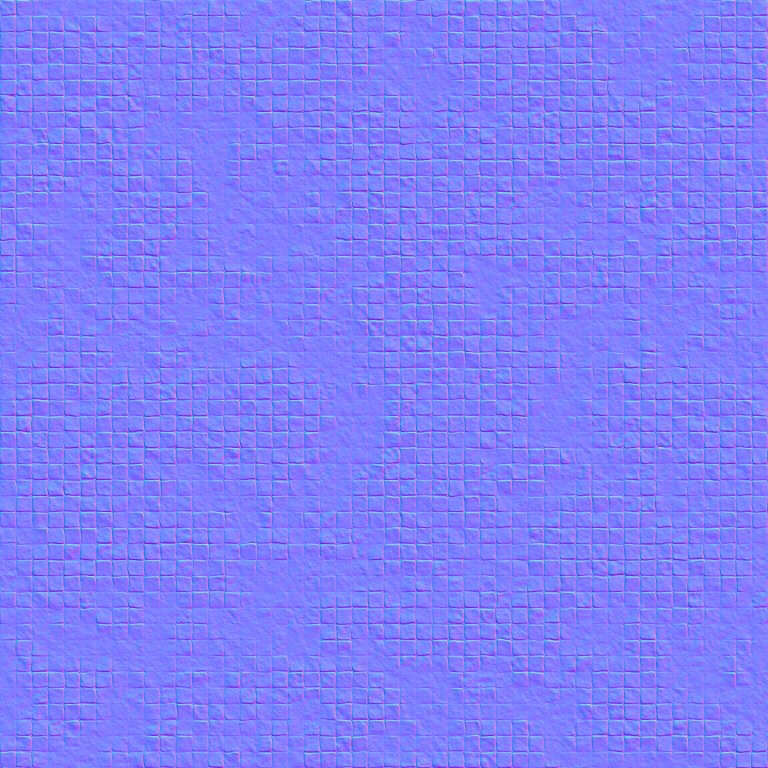
Write a three.js fragment shader that draws this texture map.

```glsl
#define TILES 48.0        // tiles across and up
#define TILE_HALF 0.478   // half width of a tile, in cells
#define CORNER 0.14       // corner radius, in cells
#define BEVEL 0.07        // width of the sloping rim, in cells
#define GROOVE_DEPTH 0.055
#define WOBBLE 0.10       // waviness of the joints
#define TILT vec2(0.11, 0.18)
#define DENTS 0.06        // broad relief within a tile
#define GRAIN 0.019       // fine stone relief
#define WEAR 0.47         // level above which joints begin to fill in
#define STEP 0.0007       // slope sampling distance

varying vec2 vUv;

float hash(vec2 p) {
  vec3 q = fract(p.xyx * 0.1031);
  q += dot(q, q.yzx + 33.33);
  return fract((q.x + q.y) * q.z);
}

// Value noise with n lattice cells, wrapping at the canvas edge
float noise(vec2 uv, float n) {
  vec2 p = uv * n;
  vec2 i = floor(p);
  vec2 f = p - i;
  f = f * f * (3.0 - 2.0 * f);
  vec2 a = mod(i, n);
  vec2 b = mod(i + 1.0, n);
  return mix(mix(hash(a), hash(vec2(b.x, a.y)), f.x),
             mix(hash(vec2(a.x, b.y)), hash(b), f.x), f.y);
}

float roundedBox(vec2 p, vec2 halfSize, float radius) {
  vec2 q = abs(p) - halfSize + radius;
  return length(max(q, 0.0)) + min(max(q.x, q.y), 0.0) - radius;
}

// Surface height, in cells
float surfaceHeight(vec2 uv) {
  vec2 wobble = vec2(noise(uv, TILES * 2.0), noise(uv + 0.37, TILES * 2.0)) - 0.5;
  vec2 p = uv * TILES + WOBBLE * wobble;
  vec2 cell = mod(floor(p), TILES);
  vec2 local = fract(p) - 0.5;
  vec2 random = vec2(hash(cell + 71.0), hash(cell + 137.0));
  vec2 sizeRandom = vec2(hash(cell + 211.0), hash(cell + 293.0));

  // Fine relief, which also chips the rims
  float coarseGrain = noise(uv, TILES * 6.0) - 0.5;
  float fineGrain = noise(uv + 0.19, TILES * 11.0) - 0.5;

  // Tile outline, with its own size and offset
  vec2 halfSize = TILE_HALF - 0.035 * sizeRandom;
  float edge = roundedBox(local - 0.04 * (random - 0.5), halfSize, CORNER);
  edge += 0.035 * coarseGrain;
  float tile = 1.0 - smoothstep(-0.5 * BEVEL, 0.5 * BEVEL, edge);

  // Joints fade unevenly where plaster has filled them
  float fill = 0.45 * noise(uv, 11.0) + 0.25 * noise(uv, 25.0)
             + 0.30 * noise(uv + 0.61, TILES);
  float open = 1.0 - 0.9 * smoothstep(WEAR, WEAR + 0.25, fill);

  // Leaning tiles over rough stone
  float lean = dot(local, TILT * (random.yx - 0.5));
  float roughness = 0.5 + 1.3 * sizeRandom.x * sizeRandom.y;
  float dents = DENTS * roughness * (noise(uv, TILES * 3.0) - 0.5);
  float ripple = 0.5 * DENTS * noise(uv + 0.43, TILES * 2.0);
  float grain = GRAIN * (coarseGrain + 0.6 * fineGrain) * (0.6 + 0.6 * roughness);
  return open * tile * (GROOVE_DEPTH + lean)
       + mix(0.5, 1.0, open) * dents + ripple + grain;
}

vec3 surfaceNormal(vec2 uv) {
  vec2 dx = vec2(STEP, 0.0);
  vec2 dy = dx.yx;
  vec2 rise = vec2(surfaceHeight(uv + dx) - surfaceHeight(uv - dx),
                   surfaceHeight(uv + dy) - surfaceHeight(uv - dy));
  return normalize(vec3(-rise / (2.0 * STEP * TILES), 1.0));
}

void main() {
  // Four samples soften the thin joints
  vec3 normal = vec3(0.0);
  for (int i = 0; i < 4; i++) {
    float k = float(i);
    vec2 offset = vec2(mod(k, 2.0), floor(k / 2.0)) - 0.5;
    normal += 0.25 * surfaceNormal(vUv + offset * STEP);
  }
  gl_FragColor = vec4(normal * 0.5 + 0.5, 1.0);
}
```
